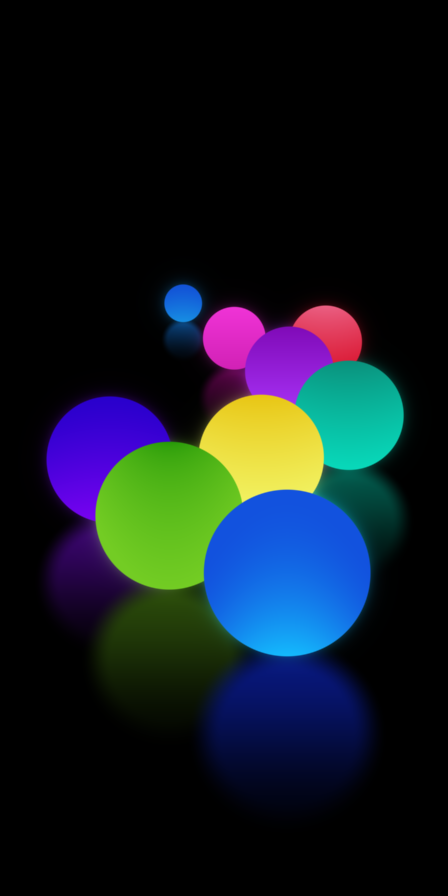
This background is drawn by a Shadertoy shader. Its source:

```glsl
// Glowing coloured balls on a black glossy floor, with blurred reflections.

const int COUNT = 9;

// Balls from back to front: centre x, centre y, radius, bend of the shading.
const vec4 BALLS[COUNT] = vec4[](
    vec4(0.409, 1.323, 0.042, -0.1), vec4(0.523, 1.245, 0.070, 0.0),
    vec4(0.727, 1.237, 0.081, 0.1),  vec4(0.646, 1.172, 0.099, 0.0),
    vec4(0.779, 1.073, 0.122, 0.1),  vec4(0.583, 0.979, 0.140, 0.1),
    vec4(0.245, 0.974, 0.141, -0.1), vec4(0.378, 0.849, 0.165, 0.45),
    vec4(0.641, 0.721, 0.186, -0.4));

const vec3 TOP[COUNT] = vec3[](
    vec3(0.07, 0.32, 0.84), vec3(0.94, 0.20, 0.84), vec3(0.92, 0.38, 0.52),
    vec3(0.50, 0.04, 0.72), vec3(0.04, 0.56, 0.48), vec3(0.91, 0.77, 0.07),
    vec3(0.16, 0.00, 0.80), vec3(0.12, 0.58, 0.02), vec3(0.07, 0.32, 0.87));

const vec3 BOTTOM[COUNT] = vec3[](
    vec3(0.09, 0.56, 0.89), vec3(0.82, 0.13, 0.71), vec3(0.85, 0.07, 0.17),
    vec3(0.66, 0.20, 0.97), vec3(0.03, 0.85, 0.73), vec3(0.95, 0.97, 0.42),
    vec3(0.48, 0.01, 0.95), vec3(0.45, 0.80, 0.14), vec3(0.08, 0.73, 0.99));

const vec3 REFLECTION[COUNT] = vec3[](
    vec3(0.03, 0.20, 0.38), vec3(0.28, 0.01, 0.22), vec3(0.20, 0.02, 0.04),
    vec3(0.15, 0.02, 0.22), vec3(0.01, 0.33, 0.28), vec3(0.15, 0.14, 0.02),
    vec3(0.22, 0.02, 0.42), vec3(0.16, 0.28, 0.04), vec3(0.03, 0.09, 0.48));

// Soft mirrored disc, fading with depth below the floor.
vec3 addReflection(vec3 color, vec2 p, vec4 ball, vec3 tint) {
    vec2 q = (p - ball.xy) / ball.z + vec2(0.0, 1.95);
    float mask = smoothstep(1.2, 0.78, length(q));
    float fade = mix(0.12, 1.0, smoothstep(-1.1, 1.0, q.y));
    return mix(color, tint * fade, mask);
}

// Vertical gradient, curved by the bend towards a dark or bright pole.
vec3 shadeBall(vec2 q, float bend, vec3 top, vec3 bottom) {
    float t = clamp(0.5 - 0.5 * q.y + bend * q.x * q.x, 0.0, 1.0);
    return mix(top, bottom, pow(t, exp2(-2.5 * bend)));
}

void mainImage(out vec4 fragColor, in vec2 fragCoord) {
    // Canvas is one unit wide and two units high.
    vec2 p = (2.0 * fragCoord - iResolution.xy) / iResolution.y + vec2(0.5, 1.0);
    float pixel = 2.0 / iResolution.y;
    vec3 color = vec3(0.001);

    // Floor reflections
    for (int i = 0; i < COUNT; i++)
        color = addReflection(color, p, BALLS[i], REFLECTION[i]);

    // Thin halos around the balls
    for (int i = 0; i < COUNT; i++) {
        float d = length(p - BALLS[i].xy) - BALLS[i].z;
        color += 0.22 * BOTTOM[i] * exp(-max(d, 0.0) / 0.012);
    }

    // Ball faces
    for (int i = 0; i < COUNT; i++) {
        vec4 ball = BALLS[i];
        vec2 q = (p - ball.xy) / ball.z;
        float d = (length(q) - 1.0) * ball.z;
        vec3 face = shadeBall(q, ball.w, TOP[i], BOTTOM[i]);
        color = mix(color, face, smoothstep(pixel, -pixel, d));
    }

    fragColor = vec4(color, 1.0);
}
```
